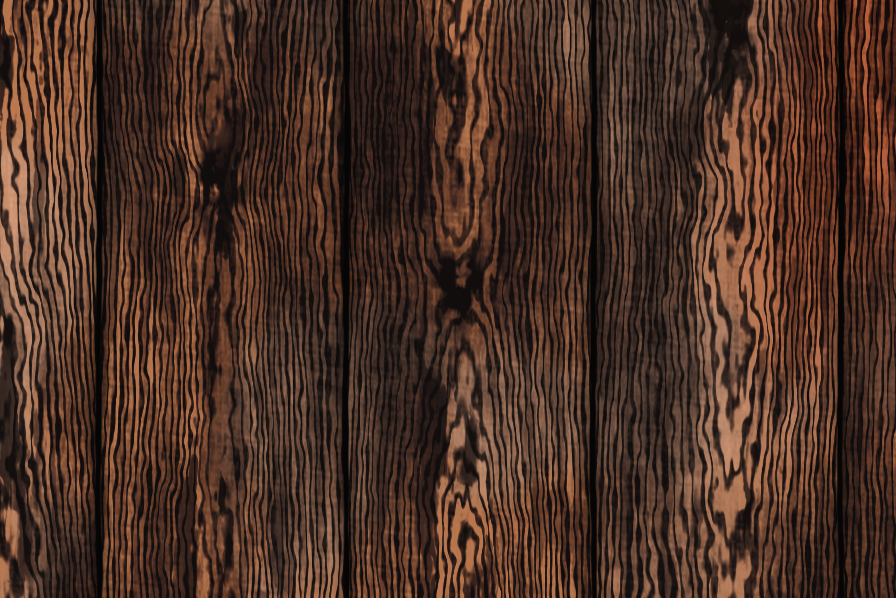
Write a Shadertoy shader that draws this texture.

```glsl
const float ASPECT = 1.5;
const float PLANK_WIDTH = 0.414;
const float FIRST_SEAM = 0.166;
const float RING_DENSITY = 92.0;

const vec3 CHAR = vec3(0.065, 0.048, 0.050);
const vec3 UMBER = vec3(0.23, 0.135, 0.11);
const vec3 RUST = vec3(0.41, 0.23, 0.145);
const vec3 TAN = vec3(0.72, 0.45, 0.28);
const vec3 ASH = vec3(0.54, 0.43, 0.37);

float hash(vec2 p) {
    vec3 q = fract(p.xyx * vec3(0.1031, 0.1030, 0.0973));
    q += dot(q, q.yzx + 33.33);
    return fract((q.x + q.y) * q.z);
}

float noise(vec2 p) {
    vec2 cell = floor(p), f = fract(p);
    f = f * f * (3.0 - 2.0 * f);
    float low = mix(hash(cell), hash(cell + vec2(1, 0)), f.x);
    float high = mix(hash(cell + vec2(0, 1)), hash(cell + vec2(1, 1)), f.x);
    return mix(low, high, f.y);
}

float fbm(vec2 p) {
    float sum = 0.0, weight = 0.5;
    for (int i = 0; i < 4; i++) {
        sum += weight * noise(p);
        p = p * 2.03 + 17.1;
        weight *= 0.5;
    }
    return sum / 0.9375;
}

float bump(vec2 d, vec2 radius) {
    d /= radius;
    return exp(-dot(d, d));
}

// Growth rings run along the heart and open into narrow arches where it widens
float ringField(vec2 d, float knotOffset, float seed) {
    float nearHeart = exp(-abs(d.x) * 11.0);
    float sway = 0.035 * (noise(vec2(seed, d.y * 2.3)) - 0.5);
    float wiggle = 0.05 * (fbm(vec2(d.x * 14.0 + seed, d.y * 9.0)) - 0.5);
    float x = d.x + sway * (0.4 + nearHeart) + wiggle * (0.12 + nearHeart);
    float core = 0.02 + 0.055 * noise(vec2(seed + 5.7, d.y * 2.6));
    core += 0.022 * exp(-pow(knotOffset / 0.07, 2.0));
    float drift = 4.0 * noise(vec2(d.x * 7.0 + seed, d.y * 1.6));
    float rough = 0.55 * noise(vec2(d.x * 130.0, d.y * 34.0 + seed));
    return RING_DENSITY * length(vec2(x, core)) + drift + rough;
}

// Pale earlywood between sharp dark latewood, with its own strength per ring
float ringProfile(float ring, float blur, float y, float seed) {
    float f = fract(ring), id = floor(ring);
    float strength = 0.55 + 0.5 * hash(vec2(id, seed)) + 0.35 * noise(vec2(id * 7.3, y * 14.0));
    float late = 0.50 + 0.3 * noise(vec2(id * 3.1 + seed, y * 6.0));
    float pale = smoothstep(0.02, 0.28, f) * (1.0 - smoothstep(late, late + 0.2, f));
    return mix(pale * strength, 0.48, smoothstep(0.5, 1.2, blur));
}

vec3 woodRamp(float t) {
    vec3 c = mix(CHAR, UMBER, smoothstep(0.04, 0.38, t));
    c = mix(c, RUST, smoothstep(0.34, 0.62, t));
    return mix(c, TAN, smoothstep(0.56, 0.98, t));
}

void mainImage(out vec4 fragColor, in vec2 fragCoord) {
    vec2 p = fragCoord / iResolution.xy * vec2(ASPECT, 1.0);

    // Plank layout
    float seamSway = 0.006 * (noise(vec2(p.y * 4.0, 3.0)) - 0.5);
    float across = (p.x - FIRST_SEAM + seamSway) / PLANK_WIDTH;
    float id = floor(across);
    float local = across - id;
    float seed = id * 13.7 + 41.0;
    float heart = 0.45 + 0.055 * (id - 0.7) * (id - 0.7);
    float knotY = 0.69 + id * (0.305 * id - 0.475);
    vec2 d = vec2((local - heart) * PLANK_WIDTH, p.y);
    vec2 knot = vec2(d.x, p.y - knotY);

    // Grain, fibres and fine cross marks
    float ring = ringField(d, knot.y, seed);
    float grain = ringProfile(ring, fwidth(ring), p.y, seed);
    float fibre = noise(vec2(p.x * 260.0, p.y * 30.0 + seed));
    float speck = noise(p * vec2(290.0, 190.0));
    float sawMarks = noise(vec2(p.x * 28.0 + seed, p.y * 170.0 + p.x * 25.0));

    // Broad wear, bright heart and charred streaks
    float wear = smoothstep(0.18, 0.82, fbm(vec2(p.x * 5.0 + seed, p.y * 2.6)));
    float heartGlow = bump(vec2(d.x, 0.0), vec2(0.065, 1.0));
    float streak = fbm(vec2(d.x * 38.0 + seed, p.y * 5.0) + 0.8 * fbm(p * 18.0));
    float burn = smoothstep(0.54, 0.66, streak) * (0.3 + 0.65 * heartGlow);
    float tone = 0.36 + 0.66 * wear + 0.24 * heartGlow;
    float t = tone * (0.12 + 0.78 * grain);
    t += 0.2 * heartGlow * (1.0 - burn) * noise(vec2(d.x * 70.0, p.y * 8.0 + seed));
    t += 0.20 * (fibre - 0.5) + 0.14 * (speck - 0.5) + 0.12 * (sawMarks - 0.5);
    t *= 1.0 - 0.8 * burn;

    // Knots: a pale lens above a ragged charred core
    float ragged = 2.2 * smoothstep(0.3, 0.7, fbm(p * vec2(40.0, 28.0)));
    t += 0.25 * bump(knot - vec2(0.0, 0.07), vec2(0.020, 0.05)) * ragged;
    t *= 1.0 - min(0.92, bump(knot, vec2(0.034, 0.06)) * ragged);

    // Weathered grey and reddish stain
    vec3 color = woodRamp(t);
    float greyPlank = 0.12 + 0.38 * bump(vec2(id - 2.0, local - 0.3), vec2(0.6, 0.45));
    float grey = greyPlank + 0.5 * smoothstep(0.48, 0.75, fbm(p * vec2(4.0, 3.0) + 9.0));
    color = mix(color, ASH * (0.12 + 1.05 * max(t, 0.0)), clamp(grey, 0.0, 0.7));
    float red = smoothstep(1.15, 1.4, p.x) * smoothstep(0.1, 0.7, p.y);
    color *= mix(vec3(1.0), vec3(1.02, 0.82, 0.74), red);

    // Seams with shaded edges
    float edge = min(local, 1.0 - local) * PLANK_WIDTH;
    color *= 0.68 + 0.32 * smoothstep(0.0, 0.03, edge);
    float gap = 0.0022 + 0.003 * noise(vec2(p.y * 26.0, seed));
    color = mix(vec3(0.025, 0.02, 0.022), color, smoothstep(gap - 0.001, gap + 0.003, edge));

    fragColor = vec4(clamp(color, 0.0, 1.0), 1.0);
}
```
